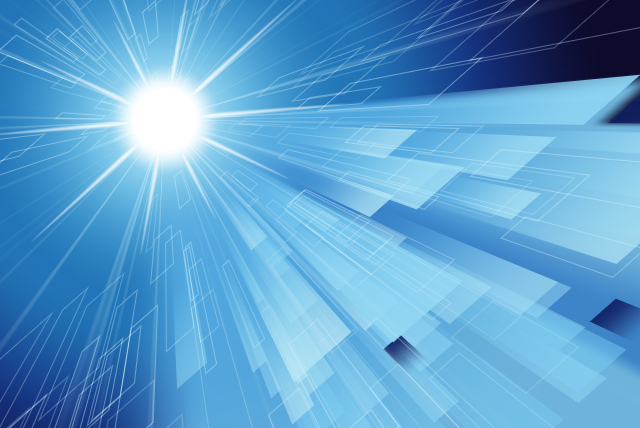
This background is drawn by a WebGL 1 fragment shader. Its source:

```glsl
precision highp float;
// A white sun above a tilted plane of translucent blue panes rushing outward.
// Every pane is a box in perspective: sides run through the sun, ends lie
// parallel to the tilted horizon. Thin outlines and star rays lie on top.
uniform vec2 u_resolution;

float hash(float n) {
    return fract(sin(n * 127.1) * 4375.85);
}

vec2 gradient(vec2 cell) {
    float angle = 6.2832 * hash(cell.x + 57.3 * cell.y);
    return vec2(cos(angle), sin(angle));
}

float gradientNoise(vec2 p) {
    vec2 i = floor(p), f = fract(p);
    vec2 w = f * f * (3.0 - 2.0 * f), e = vec2(1.0, 0.0);
    float low = mix(dot(gradient(i), f), dot(gradient(i + e.xy), f - e.xy), w.x);
    float high = mix(dot(gradient(i + e.yx), f - e.yx),
                     dot(gradient(i + 1.0), f - 1.0), w.x);
    return mix(low, high, w.y);
}

// Signed distance to a pane; box = (side slopes, near end, far end)
float paneDistance(vec2 plane, vec4 box) {
    float left = (box.x * plane.y - plane.x) / sqrt(1.0 + box.x * box.x);
    float right = (plane.x - box.y * plane.y) / sqrt(1.0 + box.y * box.y);
    return max(max(left, right), max(box.z - plane.y, plane.y - box.w));
}

float coverage(float d) {
    return clamp(0.5 - d * u_resolution.y, 0.0, 1.0);
}

// Glass pane that brightens toward its sharp far end
void addPane(inout vec3 color, vec2 plane, vec4 box, float opacity, float pale) {
    float fade = smoothstep(box.z, box.w, plane.y);
    vec3 glass = mix(vec3(0.45, 0.79, 0.95), vec3(0.80, 0.94, 0.96), pale * fade);
    color = mix(color, glass, coverage(paneDistance(plane, box)) * fade * opacity);
}

void addGap(inout vec3 color, vec2 plane, vec4 box) {
    float fade = 1.0 - smoothstep(box.z, box.w, plane.y);
    color = mix(color, vec3(0.06, 0.12, 0.38),
                0.9 * fade * coverage(paneDistance(plane, box)));
}

void main() {
    vec2 q = gl_FragCoord.xy / u_resolution.y - vec2(0.385, 0.72);
    float r = length(q);
    vec2 along = normalize(vec2(0.75, 0.66));
    vec2 plane = vec2(dot(q, along), dot(q, vec2(along.y, -along.x)));
    float theta = atan(plane.x, plane.y);

    // Sky, darkening away from the sun
    vec3 color = mix(vec3(0.34, 0.70, 0.88), vec3(0.13, 0.46, 0.72), smoothstep(0.12, 0.45, r));
    color = mix(color, vec3(0.08, 0.19, 0.50), smoothstep(0.45, 0.80, r));
    color = mix(color, vec3(0.05, 0.04, 0.17), smoothstep(0.68, 1.05, r));

    // Lit fan below the horizon, paler outward, with a deeper blue wedge inside
    float fan = smoothstep(-0.95, -0.55, theta) * (1.0 - smoothstep(0.91, 0.95, theta));
    fan *= 1.0 - smoothstep(0.83, 0.85, theta) * smoothstep(0.66, 0.70, plane.y);
    vec3 light = mix(vec3(0.33, 0.67, 0.88), vec3(0.46, 0.76, 0.92), smoothstep(0.5, 1.1, r));
    color = mix(color, light, fan * smoothstep(0.05, 0.3, r) * 0.92);
    float wedge = smoothstep(0.34, 0.38, theta) * (1.0 - smoothstep(0.44, 0.60, theta));
    color = mix(color, vec3(0.18, 0.46, 0.76), 0.75 * wedge * smoothstep(0.15, 0.45, r));

    // Scattered panes
    for (int i = 0; i < 44; i++) {
        float n = float(i) + 1.0;
        float start = mix(-0.88, 0.82, hash(n));
        float end = min(start + mix(0.04, 0.16, hash(n + 50.3)), 0.93);
        float far = mix(0.35, 1.3, hash(n + 101.7));
        vec4 box = vec4(tan(start), tan(end), far * 0.5, far);
        addPane(color, plane, box, 0.5, hash(n + 157.9));
    }

    // Dark openings behind the large panes
    addGap(color, plane, vec4(0.04, 0.11, 0.74, 0.83));
    addGap(color, plane, vec4(0.43, 0.51, 1.01, 1.12));
    addGap(color, plane, vec4(1.12, 1.34, 0.69, 0.90));

    // Large panes
    addPane(color, plane, vec4(0.077, 0.37, 0.10, 0.743), 0.9, 0.35);
    addPane(color, plane, vec4(-0.27, 0.0, 0.22, 0.66), 0.7, 0.8);
    addPane(color, plane, vec4(1.11, 1.38, 0.25, 0.655), 0.9, 0.3);
    addPane(color, plane, vec4(0.80, 1.04, 0.35, 0.635), 0.85, 0.5);
    addPane(color, plane, vec4(0.64, 0.77, 0.50, 0.71), 0.8, 0.7);
    addPane(color, plane, vec4(0.556, 0.83, 0.25, 0.546), 0.85, 0.5);
    addPane(color, plane, vec4(0.80, 1.05, 0.18, 0.407), 0.75, 0.7);
    addPane(color, plane, vec4(0.43, 0.585, 0.28, 0.487), 0.8, 0.7);
    addPane(color, plane, vec4(0.60, 1.08, 0.50, 0.95), 0.7, 0.7);

    // Thin outlines, every third on the mirrored plane above the horizon
    float lines = 0.0;
    for (int i = 0; i < 120; i++) {
        float n = float(i) + 211.0;
        float mirrored = step(mod(n, 3.0), 0.5);
        float start = mix(-1.35, 1.25, hash(n));
        float end = start + mix(0.04, 0.15, hash(n + 83.1));
        float far = mix(0.15, 1.25, hash(n + 167.3)) * (0.3 + 0.7 * cos(start));
        far *= 1.0 - 0.6 * mirrored;
        vec4 box = vec4(tan(start), tan(end), far * mix(0.45, 0.8, hash(n + 307.7)), far);
        vec2 side = vec2(1.0, 1.0 - 2.0 * mirrored);
        float edge = abs(paneDistance(plane * side, box));
        lines += coverage(edge - 0.0012) * mix(0.2, 0.48, hash(n + 251.9));
    }
    color = mix(color, vec3(0.80, 0.93, 0.98), min(lines, 0.75));

    // Fine radial streaks and the sun's glow
    float streak = smoothstep(0.12, 0.5, gradientNoise(q / max(r, 0.001) * 30.0));
    color = mix(color, vec3(0.80, 0.94, 0.98), streak * exp(-2.6 * r) * 0.65);
    color = mix(color, vec3(0.84, 0.97, 1.0), exp(-r * r * 42.0) * 0.85);
    float star = 1.0 - smoothstep(0.065, 0.135, r);

    // Five tapered beams crossing at the sun
    for (int i = 0; i < 5; i++) {
        float k = float(i), angle = radians(5.0 + 37.4 * k);
        vec2 beam = vec2(cos(angle), sin(angle));
        float reach = 0.35 + 0.09 * cos(1.2566 * (k - 0.5));
        float taper = max(1.0 - abs(dot(q, beam)) / reach, 0.0);
        float across = abs(q.x * beam.y - q.y * beam.x);
        star = max(star, sqrt(taper) * (1.0 - smoothstep(0.0, 0.003 + 0.010 * taper, across)));
    }
    gl_FragColor = vec4(mix(color, vec3(1.0), star), 1.0);
}
```
